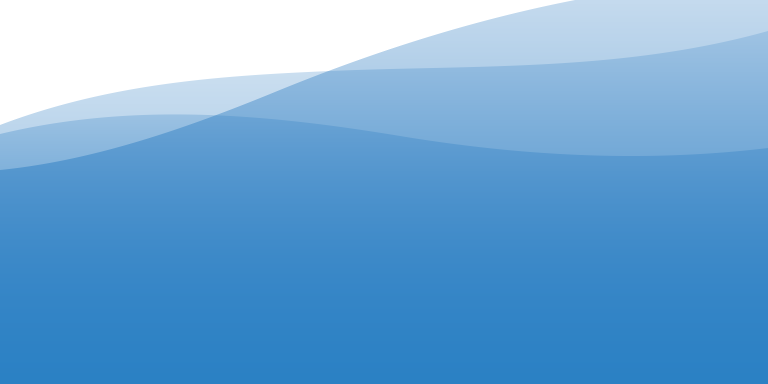
Give the GLSL for this background, as a Shadertoy shader.

```glsl
// Three translucent blue waves overlap on a white sky.
// Each crest is a smooth curve of two Hermite spans; each wave filters the
// light behind it, letting less of it through towards the bottom.

// Crest knots: x, height and slope, all in fractions of the canvas.
const vec3 BACK_START  = vec3(0.0,   0.6745,  0.76);
const vec3 BACK_MID    = vec3(0.430, 0.8151,  0.086);
const vec3 BACK_END    = vec3(1.0,   0.9193,  0.56);
const vec3 STEEP_START = vec3(0.0,   0.5573,  0.20);
const vec3 STEEP_MID   = vec3(0.358, 0.7604,  0.82);
const vec3 STEEP_END   = vec3(1.0,   1.0573,  0.06);
const vec3 FRONT_START = vec3(0.0,   0.6510,  0.48);
const vec3 FRONT_MID   = vec3(0.521, 0.6458, -0.33);
const vec3 FRONT_END   = vec3(1.0,   0.6146,  0.24);

// Share of light let through at the canvas bottom and top.
const vec2 BACK_CLARITY  = vec2(0.40, 0.84);
const vec2 STEEP_CLARITY = vec2(0.25, 0.73);
const vec2 FRONT_CLARITY = vec2(0.20, 1.00);

const vec3 SKY        = vec3(1.0);
const vec3 WATER_DEEP = vec3(0.15, 0.495, 0.765);
const vec3 WATER_HIGH = vec3(0.15, 0.465, 0.750);

// Cubic Hermite span between two knots.
float span(float x, vec3 a, vec3 b) {
    float width = b.x - a.x;
    float t = (x - a.x) / width;
    float s = 1.0 - t;
    float ends = mix(a.y, b.y, t * t * (3.0 - 2.0 * t));
    return ends + width * t * s * (a.z * s - b.z * t);
}

float crest(float x, vec3 start, vec3 middle, vec3 end) {
    return x < middle.x ? span(x, start, middle) : span(x, middle, end);
}

// Light passing one wave at height y, with a one-pixel soft edge.
float transmission(float y, float crestY, vec2 clarity, float pixel) {
    float coverage = clamp((crestY - y) / pixel + 0.5, 0.0, 1.0);
    return mix(1.0, mix(clarity.x, clarity.y, y), coverage);
}

void mainImage(out vec4 fragColor, in vec2 fragCoord) {
    vec2 uv = fragCoord / iResolution.xy;
    float pixel = 1.0 / iResolution.y;

    // Crest heights of the three waves
    float back  = crest(uv.x, BACK_START, BACK_MID, BACK_END);
    float steep = crest(uv.x, STEEP_START, STEEP_MID, STEEP_END);
    float front = crest(uv.x, FRONT_START, FRONT_MID, FRONT_END);

    // Stacked filters share one tint, so their transmissions multiply
    float light = transmission(uv.y, back, BACK_CLARITY, pixel)
                * transmission(uv.y, steep, STEEP_CLARITY, pixel)
                * transmission(uv.y, front, FRONT_CLARITY, pixel);

    vec3 water = mix(WATER_DEEP, WATER_HIGH, uv.y);
    fragColor = vec4(mix(water, SKY, light), 1.0);
}
```
